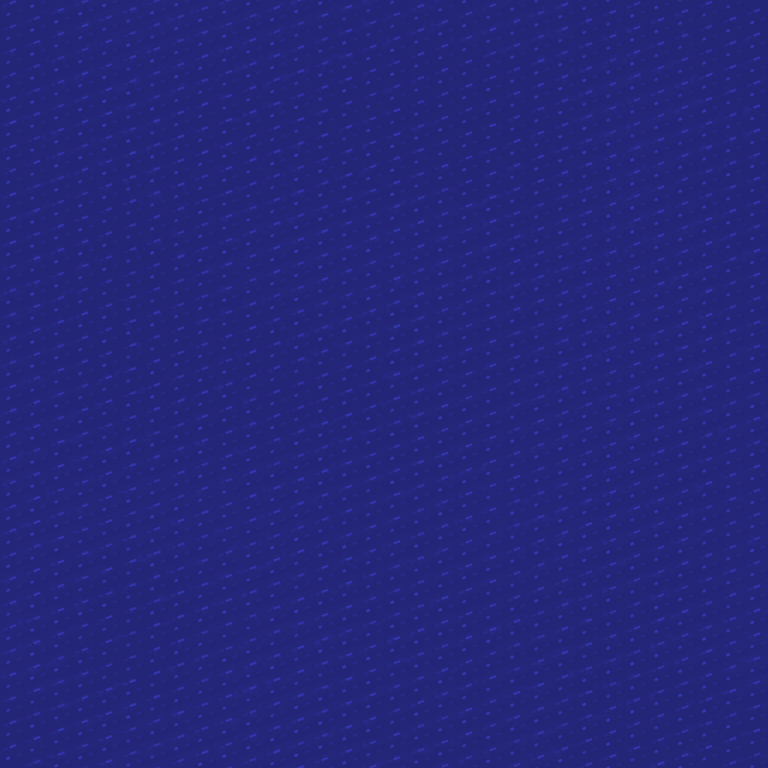
Reproduce this texture procedurally as a WebGL 2 fragment shader.

```glsl
#version 300 es
precision highp float;

uniform vec2 u_resolution;
out vec4 fragColor;

#define CELLS 32.0        // repeats across and down
#define RISE 11.0         // rows climbed by a twill line across the canvas
#define FLECKS 192.0      // fine thread grain across the canvas
#define MARK_RADIUS 0.055 // stitch half width, in cells
#define WEAR 0.3          // brightness variation between stitches
#define BASE vec3(0.138, 0.145, 0.465)
#define FAINT vec3(0.160, 0.163, 0.535)
#define BRIGHT vec3(0.215, 0.225, 0.735)

float hash(vec2 p) {
  vec3 q = fract(vec3(p.xyx) * 0.1031);
  q += dot(q, q.yzx + 33.33);
  return fract((q.x + q.y) * q.z);
}

// Value noise that wraps after the given whole period
float wrapNoise(vec2 p, float period) {
  vec2 cell = floor(p);
  vec2 t = fract(p);
  t = t * t * (3.0 - 2.0 * t);
  vec2 lo = mod(cell, period);
  vec2 hi = mod(cell + 1.0, period);
  return mix(mix(hash(lo), hash(vec2(hi.x, lo.y)), t.x),
             mix(hash(vec2(lo.x, hi.y)), hash(hi), t.x), t.y);
}

float segmentDistance(vec2 p, vec2 a, vec2 b) {
  vec2 along = b - a;
  float h = clamp(dot(p - a, along) / dot(along, along), 0.0, 1.0);
  return length(p - a - along * h);
}

// Soft rounded stitch between two points of a cell
float stitch(vec2 p, vec2 a, vec2 b, float radius, float soft) {
  return 1.0 - smoothstep(-soft, soft, segmentDistance(p, a, b) - radius);
}

void main() {
  vec2 uv = gl_FragCoord.xy / u_resolution;
  float soft = max(0.04, 0.7 * CELLS / min(u_resolution.x, u_resolution.y));

  // Sheared cells follow the twill; local offsets are straightened again
  vec2 grid = vec2(uv.x * CELLS, uv.y * CELLS - uv.x * RISE);
  vec2 id = mod(floor(grid), CELLS);
  vec2 p = fract(grid) - 0.5;
  float line = p.y;
  p.y += p.x * RISE / CELLS;

  // Each cell holds a dot, a slanted dash and two dim trailing stitches
  float dotMark = stitch(p, vec2(-0.18, -0.28), vec2(-0.14, -0.26), MARK_RADIUS, soft);
  float dashMark = stitch(p, vec2(-0.06, 0.20), vec2(0.13, 0.27), MARK_RADIUS * 0.8, soft);
  float trail = stitch(p, vec2(0.24, -0.14), vec2(0.34, -0.10), MARK_RADIUS * 0.7, soft);
  trail = max(trail, stitch(p, vec2(-0.32, 0.09), vec2(-0.22, 0.13), MARK_RADIUS * 0.7, soft));

  // Ground: soft diagonal ribs, fine grain and broad shading
  float rib = 0.5 + 0.5 * cos(6.28318 * (line - 0.2));
  float grain = wrapNoise(uv * FLECKS, FLECKS);
  float shade = wrapNoise(uv * 6.0, 6.0) - 0.5;
  float fleck = smoothstep(0.6, 0.95, grain) * rib;
  vec3 color = mix(BASE, FAINT, 0.15 * rib + 0.5 * fleck);
  color *= 1.0 + 0.03 * shade;

  // Stitches vary slightly from cell to cell
  float glow = 1.0 - WEAR * hash(id);
  float dashGlow = 1.0 - WEAR * hash(id + 57.0);
  color = mix(color, BRIGHT, 0.3 * trail * glow);
  color = mix(color, BRIGHT, max(dotMark * glow, 0.9 * dashMark * dashGlow));

  fragColor = vec4(color, 1.0);
}
```
